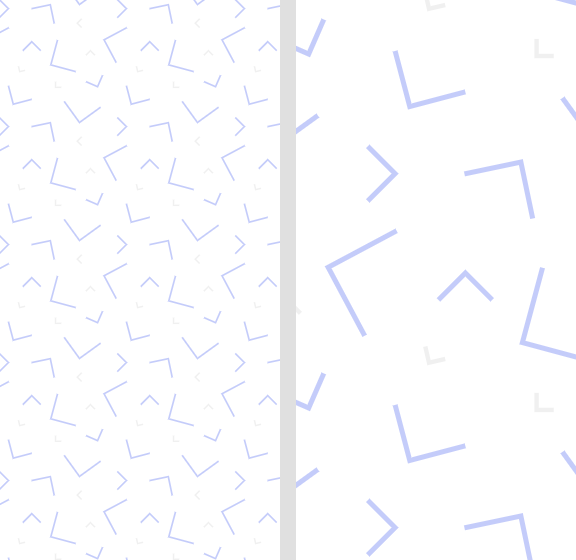
Left: the whole. Right: its middle third, enlarged.
Write a Shadertoy shader that draws this pattern.

```glsl
// Canvas width is 384 design units, y runs downward
const float TILE = 161.8;

// Signed distance to a right-angled chevron repeated on the tile lattice.
// shape.xy is the corner, shape.zw one arm; the other arm is its perpendicular.
float chevron(vec2 p, vec4 shape, float halfWidth) {
    vec2 d = p - shape.xy;
    d -= TILE * round(d / TILE);

    float armLength = length(shape.zw);
    vec2 axis = shape.zw / armLength;
    vec2 q = vec2(dot(d, axis), dot(d, vec2(-axis.y, axis.x)));

    // Fold both arms onto one bar with a mitred corner and square ends
    q = vec2(max(q.x, q.y), min(q.x, q.y));
    return max(abs(q.y) - halfWidth, max(-halfWidth - q.x, q.x - armLength));
}

void mainImage(out vec4 fragColor, in vec2 fragCoord) {
    float pixel = 384.0 / iResolution.x;
    vec2 p = vec2(fragCoord.x, iResolution.y - fragCoord.y) * pixel;

    // Corner and arm of each chevron within one tile
    vec4 blueShapes[8] = vec4[8](
        vec4(142.7, 54.6, 31.3, -16.7),
        vec4(69.7, 89.0, 9.2, -34.2),
        vec4(109.0, 168.0, -21.0, -29.0),
        vec4(69.0, 168.3, 5.4, 25.8),
        vec4(18.2, 142.9, -6.7, -25.4),
        vec4(173.3, 173.6, -12.5, 12.5),
        vec4(43.6, 57.2, 12.3, 12.3),
        vec4(133.8, 118.9, -15.8, -6.9));
    vec4 greyShapes[4] = vec4[4](
        vec4(106.0, 31.8, 6.0, -6.0),
        vec4(124.0, 69.6, 6.0, 6.0),
        vec4(76.2, 119.8, 0.0, -7.8),
        vec4(27.0, 98.2, -1.7, -7.4));

    float blue = 1e3;
    for (int i = 0; i < 8; i++) blue = min(blue, chevron(p, blueShapes[i], 1.15));

    float grey = 1e3;
    for (int i = 0; i < 4; i++) grey = min(grey, chevron(p, greyShapes[i], 1.0));

    // Antialiased strokes on white
    vec3 color = vec3(1.0);
    color = mix(color, vec3(0.94), clamp(0.5 - grey / pixel, 0.0, 1.0));
    color = mix(color, vec3(0.77, 0.80, 0.98), clamp(0.5 - blue / pixel, 0.0, 1.0));
    fragColor = vec4(color, 1.0);
}
```
